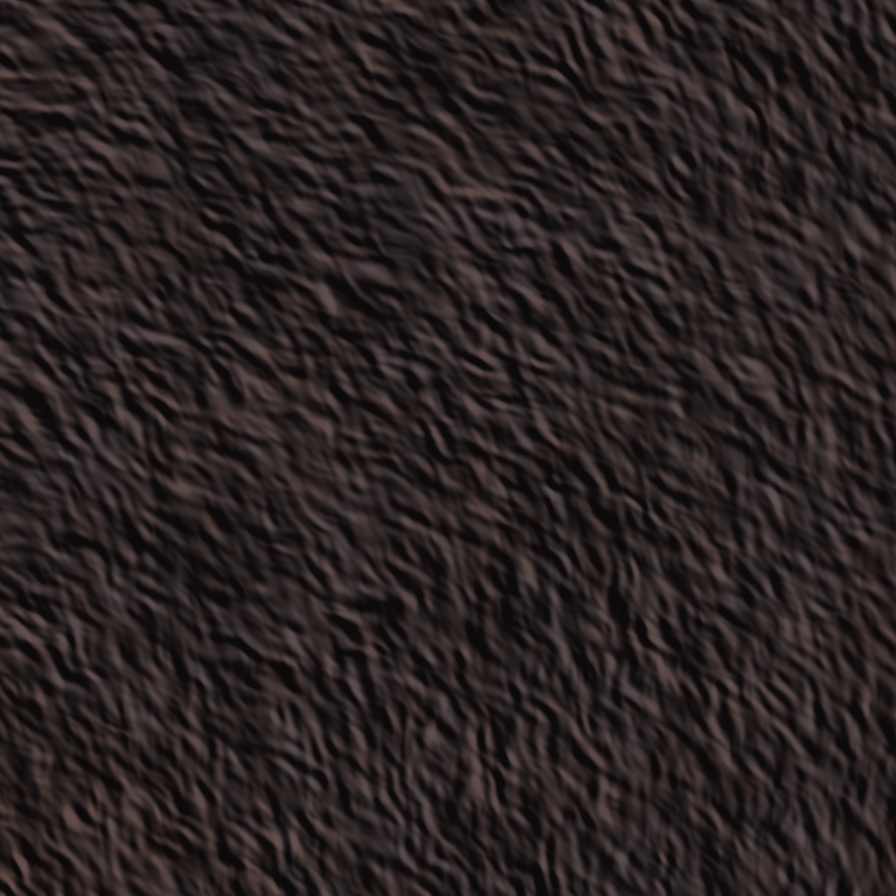
A WebGL 2 fragment shader for this texture:

```glsl
#version 300 es
precision highp float;

uniform vec2 u_resolution;
out vec4 fragColor;

float hash(vec2 p) {
    return fract(sin(dot(p, vec2(127.1, 311.7))) * 43758.5453);
}

vec4 hash4(vec2 p) {
    vec4 seeds = vec4(dot(p, vec2(127.1, 311.7)), dot(p, vec2(269.5, 183.3)),
                      dot(p, vec2(419.2, 371.9)), dot(p, vec2(83.7, 251.3)));
    return fract(sin(seeds) * 43758.5453);
}

// Smooth value noise, centred on zero
float softNoise(vec2 p) {
    vec2 cell = floor(p);
    vec2 f = fract(p);
    f = f * f * (3.0 - 2.0 * f);
    float low = mix(hash(cell), hash(cell + vec2(1, 0)), f.x);
    float high = mix(hash(cell + vec2(0, 1)), hash(cell + vec2(1, 1)), f.x);
    return 2.0 * mix(low, high, f.y) - 1.0;
}

// Sum of short wavelets lying along the given angle, deviation near one
float strands(vec2 p, float angle) {
    vec2 cell = floor(p);
    float sum = 0.0;
    for (int j = -2; j <= 2; j++) {
        for (int i = -2; i <= 2; i++) {
            for (int k = 0; k < 2; k++) {
                vec2 id = cell + vec2(i, j);
                vec4 rnd = hash4(id + 57.3 * float(k));
                vec2 d = p - id - rnd.xy;
                float turn = angle + 1.1 * (rnd.z - 0.5);
                vec2 along = vec2(cos(turn), sin(turn));
                float u = dot(d, along);
                float v = dot(d, vec2(-along.y, along.x));
                float frequency = mix(0.45, 1.3, fract(rnd.z * 17.0 + rnd.w * 5.0));
                float envelope = exp(-u * u / 0.9 - v * v / 0.4);
                sum += envelope * cos(6.2832 * (frequency * v + rnd.w));
            }
        }
    }
    return sum;
}

void main() {
    vec2 uv = gl_FragCoord.xy / min(u_resolution.x, u_resolution.y);

    // Flow steepens toward the lower right
    float angle = -0.42 - 0.42 * uv.x - 0.42 * (1.0 - uv.y);
    angle += 0.18 * softNoise(uv * 6.0 + 3.0);

    // Coarse strands with finer ones on top
    vec2 wavy = uv + 0.003 * vec2(softNoise(uv * 30.0), softNoise(uv * 30.0 + 40.0));
    float relief = strands(wavy * 44.0, angle);
    relief += 0.36 * strands(wavy * 76.0 + 90.0, angle);

    // Regional contrast and broad brightness
    float contrast = 0.95 + 0.2 * softNoise(uv * 7.0 + 11.0) - 0.15 * uv.x * uv.y;
    float broad = 0.024 * softNoise(uv * 8.0 + 25.0) + 0.034 * softNoise(uv * 20.0 + 70.0);
    float tone = 0.166 + 0.088 * relief * contrast + broad;

    // Soft floor and ceiling
    float lift = tone - 0.05;
    tone = 0.045 + 0.5 * (lift + sqrt(lift * lift + 0.0012));
    tone = min(tone, 0.34 + 0.35 * max(tone - 0.34, 0.0));

    // Brown lights over neutral darks, with drifting warmth
    vec3 color = vec3(tone, 0.83 * tone - 0.004, 0.82 * tone - 0.002);
    float warmth = 0.6 * softNoise(uv * 24.0 + 60.0) + 0.6 * softNoise(uv * 60.0 + 15.0);
    warmth += 0.7 * smoothstep(0.45, 0.0, length(uv));
    color += warmth * vec3(0.04, -0.005, -0.05) * tone;
    color.b += 0.004 * smoothstep(0.14, 0.06, tone);

    fragColor = vec4(clamp(color, 0.0, 1.0), 1.0);
}
```
